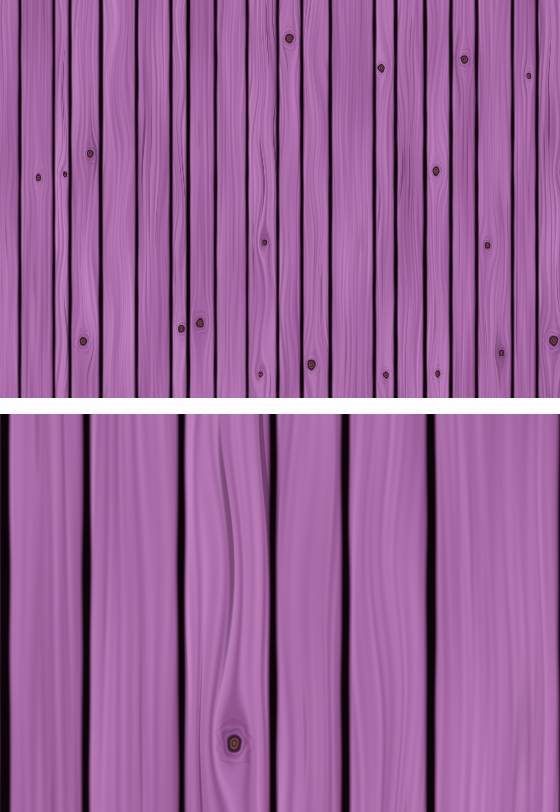
Top, the full canvas; bottom, a detail of the centre.
Give the GLSL for this texture, as a Shadertoy shader.

```glsl
#define GAPS_ACROSS 19.2
#define FIRST_GAP 0.6
#define GAP_JITTER 0.56
#define GAP_WIDTH 0.0014
#define KNOT_SIZE 0.0068
#define KNOT_CHANCE 0.34
#define GRAIN_FREQ 95.0
#define FIBRE_FREQ 230.0
#define GRAIN_WAVE 0.022
#define GRAIN_DEPTH 0.85

const vec3 LIGHT = vec3(0.73, 0.49, 0.73);
const vec3 SHADE = vec3(0.53, 0.29, 0.52);
const vec3 DEEP = vec3(0.30, 0.14, 0.28);
const vec3 GAP = vec3(0.05, 0.015, 0.04);
const vec3 HEARTWOOD = vec3(0.40, 0.23, 0.23);

vec2 hash2(vec2 p) {
    vec3 q = fract(p.xyx * vec3(0.1031, 0.1030, 0.0973));
    q += dot(q, q.yzx + 33.33);
    return fract((q.xx + q.yz) * q.zy);
}

float cornerNoise(vec2 cell, vec2 offset) {
    float angle = 6.2832 * hash2(cell).x;
    return dot(vec2(cos(angle), sin(angle)), offset);
}

float gradientNoise(vec2 p) {
    vec2 i = floor(p), f = fract(p), e = vec2(0.0, 1.0);
    vec2 u = f * f * f * (f * (f * 6.0 - 15.0) + 10.0);
    return mix(mix(cornerNoise(i, f), cornerNoise(i + e.yx, f - e.yx), u.x),
               mix(cornerNoise(i + e.xy, f - e.xy), cornerNoise(i + 1.0, f - 1.0), u.x), u.y);
}

// Position of the gap to the left of a plank
float gapX(float plank) {
    float jitter = hash2(vec2(plank + 7.0, 3.0)).x - 0.5;
    return (plank + FIRST_GAP + GAP_JITTER * jitter) / GAPS_ACROSS;
}

// Height of the carved grain
float grainHeight(vec2 q, vec2 seed) {
    float ridge = abs(gradientNoise(vec2(q.x * GRAIN_FREQ, q.y * 2.5) + seed));
    return smoothstep(0.0, 0.28, ridge);
}

void mainImage(out vec4 fragColor, in vec2 fragCoord) {
    vec2 p = fragCoord / iResolution.x;
    float canvasHeight = iResolution.y / iResolution.x;
    float pixel = 1.0 / iResolution.x;

    // Plank that holds this point
    float plank = floor(p.x * GAPS_ACROSS - FIRST_GAP);
    if (p.x < gapX(plank)) plank -= 1.0;
    else if (p.x >= gapX(plank + 1.0)) plank += 1.0;
    float left = gapX(plank), right = gapX(plank + 1.0);
    vec2 seed = 60.0 * hash2(vec2(plank + 11.0, 5.0));
    vec2 trait = hash2(vec2(plank + 23.0, 9.0));

    // Knots push the grain aside
    float knotRadius = 10.0, bend = 0.0;
    for (float k = 0.0; k < 3.0; k++) {
        vec2 place = hash2(vec2(plank + 31.0, k + 17.0));
        vec2 kind = hash2(vec2(plank + 47.0, k + 29.0));
        if (kind.x > KNOT_CHANCE) continue;
        vec2 centre = vec2(mix(left, right, 0.3 + 0.4 * place.x),
                           canvasHeight * (k + 0.15 + 0.7 * place.y) / 3.0);
        vec2 d = (p - centre) / (KNOT_SIZE * mix(0.6, 1.25, kind.y));
        float radius = length(d * vec2(1.0, 0.8)) * (1.0 + 0.35 * gradientNoise(d * 0.8 + seed));
        vec2 reach = d * vec2(0.38, 0.17);
        bend -= (p.x - centre.x) * exp(-dot(reach, reach));
        knotRadius = min(knotRadius, radius);
    }

    // Grain, fibres and cracks
    float wave = GRAIN_WAVE * trait.x * gradientNoise(vec2(p.x * 22.0, p.y * 6.0) + seed);
    vec2 q = vec2(p.x + bend + wave, p.y);
    float grain = grainHeight(q, seed);
    float relief = grain - grainHeight(q - vec2(0.0016, 0.0), seed);
    float fibre = gradientNoise(vec2(q.x * FIBRE_FREQ, q.y * 5.0) + seed.yx);
    float broad = gradientNoise(vec2(q.x * 28.0, q.y * 3.0) + seed + 9.0);
    float crack = smoothstep(0.36, 0.52, gradientNoise(vec2(q.x * 150.0, q.y * 4.0) + seed * 2.0));
    float depth = GRAIN_DEPTH * mix(0.35, 1.0, trait.y);
    float tone = 0.70 + 0.22 * (trait.x - 0.5) + 0.38 * fibre + 0.35 * broad;
    tone += depth * (0.28 * relief - 0.32 * (1.0 - grain));

    // Rings around the knots
    float halo = 1.0 - smoothstep(1.0, 3.2, knotRadius);
    tone += halo * (0.22 * sin(knotRadius * 8.0) - 0.12);

    // Rounded plank edges
    float fromLeft = p.x - left, fromRight = right - p.x;
    tone += 0.18 * (1.0 - smoothstep(0.003, 0.008, fromLeft));
    tone -= 0.35 * (1.0 - smoothstep(0.002, 0.009, fromRight));

    vec3 color = mix(SHADE, LIGHT, clamp(tone, -0.4, 1.15));
    color = mix(color, DEEP, 0.65 * crack * depth);

    // Knot core with a dark rim
    color = mix(color, DEEP * 0.6, 0.9 * (1.0 - smoothstep(0.75, 1.15, knotRadius)));
    vec3 core = HEARTWOOD * (0.95 + 0.3 * sin(knotRadius * 16.0));
    color = mix(color, core, 1.0 - smoothstep(0.4, 0.75, knotRadius));

    // Dark gaps with a soft shadow and uneven width
    float nearGap = fromLeft < fromRight ? plank : plank + 1.0;
    float halfGap = GAP_WIDTH * mix(0.6, 1.4, hash2(vec2(nearGap + 53.0, 2.0)).y);
    float wear = 0.0012 * gradientNoise(vec2(plank * 7.3 + 0.5, p.y * 14.0));
    float edge = min(fromLeft, fromRight) - halfGap + wear;
    color = mix(DEEP, color, smoothstep(0.0, 0.0024 + pixel, edge));
    color = mix(GAP, color, smoothstep(-0.5 * pixel, 0.0012 + 0.5 * pixel, edge));
    fragColor = vec4(color, 1.0);
}
```
